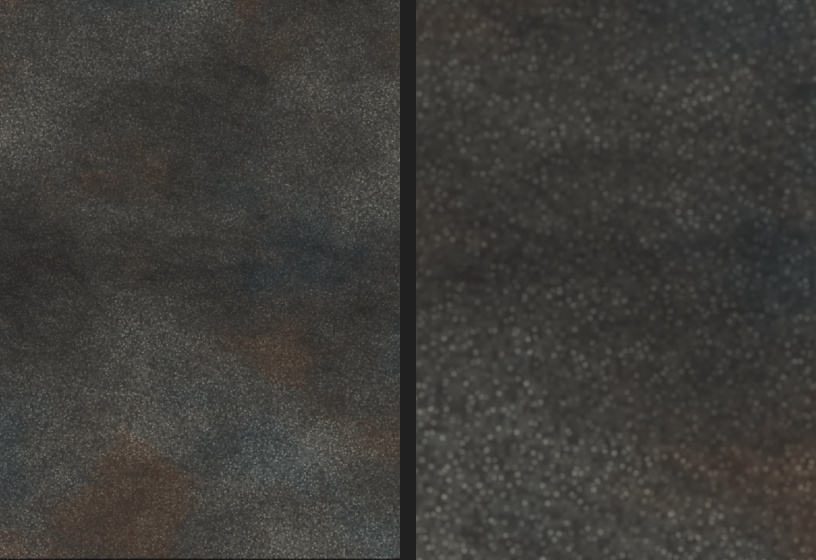
Left: the whole. Right: its middle third, enlarged.
Reproduce this texture procedurally as a Shadertoy shader.

```glsl
// Dark weathered metal plate: drifting grey clouds, faint rust and blue stains, fine pale grain.
#define MEAN_TONE 0.42
#define CLOUD_CONTRAST 1.45
#define BAND_DEPTH 0.20
#define STREAK_CONTRAST 0.34
#define GRAIN_CONTRAST 0.55
#define SPECK_CONTRAST 0.85
#define SPECK_CELLS 215.0
#define GRAIN_CELLS 270.0
#define RUST_SHIFT vec3(0.040, 0.002, -0.016)
#define BLUE_SHIFT vec3(-0.022, 0.000, 0.014)
#define DARK_GREY vec3(0.208, 0.200, 0.190)
#define PALE_GREY vec3(0.378, 0.376, 0.350)

// Integer hash: two random values in 0..1 for a lattice cell
vec2 hash2(vec2 cell) {
    uvec2 q = uvec2(ivec2(cell)) * uvec2(1597334673u, 3812015801u);
    uint n = (q.x ^ q.y) * 1597334673u;
    n ^= n >> 15;
    n *= 2246822519u;
    n ^= n >> 13;
    return vec2(n & 65535u, n >> 16) / 65535.0;
}

float valueNoise(vec2 p) {
    vec2 cell = floor(p), f = fract(p);
    f = f * f * (3.0 - 2.0 * f);
    float low = mix(hash2(cell).x, hash2(cell + vec2(1, 0)).x, f.x);
    float high = mix(hash2(cell + vec2(0, 1)).x, hash2(cell + vec2(1, 1)).x, f.x);
    return mix(low, high, f.y);
}

// Layered noise centred on zero, each layer turned to hide the lattice
float layers(vec2 p, int count) {
    float sum = 0.0, weight = 0.5;
    mat2 turn = mat2(0.96, 0.28, -0.28, 0.96);
    for (int i = 0; i < count; i++) {
        sum += weight * (valueNoise(p) - 0.5);
        p = turn * p * 2.03 + 17.3;
        weight *= 0.56;
    }
    return sum;
}

// Cellular specks: one soft dot of random strength in each cell
float specks(vec2 p) {
    vec2 cell = floor(p);
    float brightest = 0.0;
    for (int y = -1; y <= 1; y++)
    for (int x = -1; x <= 1; x++) {
        vec2 id = cell + vec2(x, y);
        float d = length(p - id - hash2(id));
        float strength = hash2(id + 731.0).y;
        brightest = max(brightest, strength * strength * smoothstep(0.62, 0.12, d));
    }
    return brightest;
}

void mainImage(out vec4 fragColor, in vec2 fragCoord) {
    vec2 p = fragCoord / iResolution.y;

    // Ragged clouds, wider than tall
    vec2 warp = vec2(layers(p * 7.0 + 41.0, 4), layers(p * 7.0 + 83.0, 4));
    vec2 q = p + 0.06 * warp;
    float cloud = layers(q * vec2(3.6, 5.4) + 9.0, 6);

    // Broad dark band across the middle
    float fromBand = (q.y - 0.47 + 0.02 * sin(9.0 * q.x)) / 0.10;
    float band = exp(-fromBand * fromBand);

    // Short, slightly slanted brushed streaks
    vec2 along = mat2(0.96, 0.26, -0.26, 0.96) * q;
    float streak = layers(along * vec2(32.0, 85.0), 3);

    // Grain and pale specks, stronger where the surface is worn
    float worn = smoothstep(-0.26, 0.20, cloud + 0.4 * streak - 0.10 * band);
    float grain = valueNoise(p * GRAIN_CELLS) - 0.5;
    float speck = specks(p * SPECK_CELLS) - 0.20;

    float tone = MEAN_TONE + CLOUD_CONTRAST * cloud - BAND_DEPTH * band
               + STREAK_CONTRAST * streak
               + mix(0.45, 1.15, worn) * (GRAIN_CONTRAST * grain + SPECK_CONTRAST * speck);
    vec3 color = mix(DARK_GREY, PALE_GREY, clamp(tone, -0.22, 1.45));

    // Rust and blue-grey stains
    float stain = layers(q * vec2(4.2, 5.6) + 57.0, 5);
    color += RUST_SHIFT * smoothstep(0.06, 0.30, stain + 0.12 * streak);
    color += BLUE_SHIFT * smoothstep(0.02, 0.28, -stain);

    // Thin shadow along the lower edge
    color *= mix(0.35, 1.0, smoothstep(0.001, 0.004, p.y));
    fragColor = vec4(color, 1.0);
}
```
